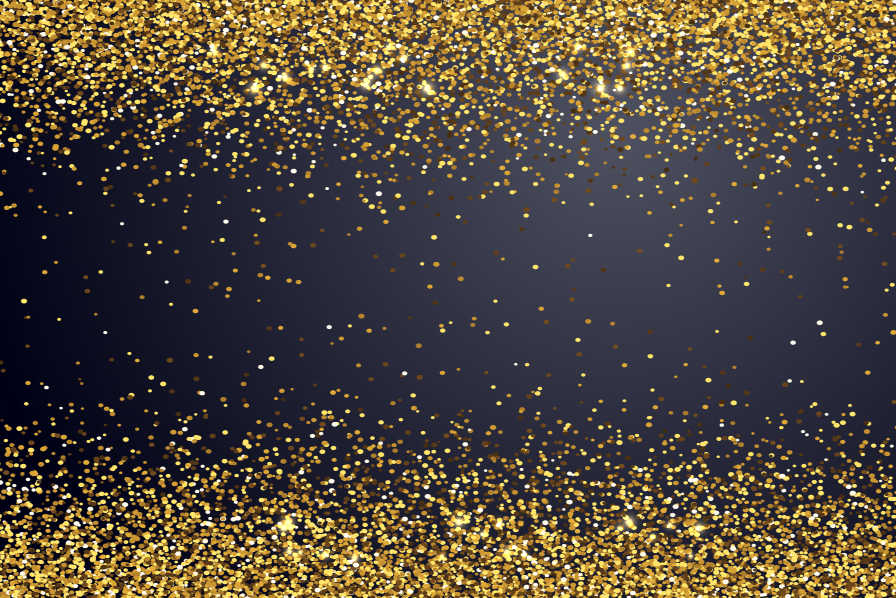
Write a Shadertoy shader that draws this background.

```glsl
// Gold glitter drifting in from the top and bottom over a dark navy glow.

const vec3 NAVY   = vec3(0.00, 0.005, 0.08);
const vec3 SLATE  = vec3(0.31, 0.32, 0.38);
const vec3 BRONZE = vec3(0.46, 0.30, 0.12);
const vec3 GOLD   = vec3(0.90, 0.68, 0.22);
const vec3 LEMON  = vec3(1.00, 0.90, 0.42);
const vec3 WHITE  = vec3(1.00, 0.99, 0.93);

const int   LAYERS = 10;
const float CELL   = 0.014;  // grid size of one glitter layer
const float REACH  = 0.43;   // how far the glitter extends from an edge

float hash(vec2 p) {
    return fract(sin(dot(p, vec2(12.9898, 78.233))) * 43758.5453);
}

vec2 hash2(vec2 p) {
    return vec2(hash(p + 3.1), hash(p + 17.7));
}

// Soft light centred in the upper right
vec3 backdrop(vec2 p, float aspect) {
    float d = distance(p, vec2(0.69 * aspect, 0.78));
    return mix(SLATE, NAVY, clamp(d / 1.1, 0.0, 1.0));
}

// Chance that a grid cell at height y holds a flake
float density(float y) {
    float edge = min(y, 1.0 - y);
    return 0.82 * pow(clamp(1.0 - edge / REACH, 0.0, 1.0), 2.6);
}

vec3 flakeColor(float pick) {
    if (pick < 0.28) return mix(BRONZE * 0.6, BRONZE, pick / 0.28);
    if (pick < 0.68) return mix(BRONZE, GOLD, 0.5 + 0.5 * (pick - 0.28) / 0.4);
    return pick < 0.93 ? LEMON : WHITE;
}

// One layer of jittered flakes, taken from the four nearest cells
vec3 glitterLayer(vec3 color, vec2 p, float seed, float pixel) {
    vec2 grid = p / CELL + hash2(vec2(seed, 5.0));
    vec2 corner = floor(grid - 0.5);
    for (int i = 0; i < 4; i++) {
        vec2 cell = corner + vec2(i % 2, i / 2);
        vec2 id = cell + seed * vec2(37.3, 61.7);
        float y = p.y + (cell.y + 0.5 - grid.y) * CELL;
        if (hash(id) > density(y)) continue;

        vec2 offset = (grid - cell - hash2(id)) * CELL;
        float radius = mix(0.0023, 0.0046, hash(id + 8.3));
        float d = length(offset * vec2(0.87, 1.13));
        float soft = 0.7 * pixel;
        float cover = 1.0 - smoothstep(radius - soft, radius + soft, d);
        color = mix(color, flakeColor(hash(id + 29.1)), cover);
    }
    return color;
}

// Bright core with a wider halo
float glint(vec2 offset, float size) {
    float d2 = dot(offset, offset) / (size * size);
    return exp(-9.0 * d2) + 0.45 * exp(-1.6 * d2);
}

// Row of glint clusters: one main light and smaller ones around it
float glintRow(vec2 p, vec2 start, float spacing, float rise, float seed) {
    float light = 0.0;
    for (int c = 0; c < 3; c++) {
        vec2 center = start + vec2(float(c) * spacing, 0.0);
        light += glint(p - center, 0.016);
        for (int k = 0; k < 5; k++) {
            vec2 id = vec2(float(c) + seed, float(k));
            vec2 spread = hash2(id) * vec2(0.24, rise) - vec2(0.12, 0.0);
            light += glint(p - center - spread, mix(0.008, 0.015, hash(id)));
        }
    }
    return light;
}

void mainImage(out vec4 fragColor, in vec2 fragCoord) {
    float pixel = 1.0 / iResolution.y;
    float aspect = iResolution.x * pixel;
    vec2 p = fragCoord * pixel;

    vec3 color = backdrop(p, aspect);
    for (int i = 0; i < LAYERS; i++) {
        color = glitterLayer(color, p, float(i) + 1.0, pixel);
    }

    // Upper lights spread upwards, lower lights spread downwards
    float light = glintRow(p, vec2(0.284 * aspect, 0.852), 0.193 * aspect, 0.07, 2.0)
                + glintRow(p, vec2(0.322 * aspect, 0.127), 0.190 * aspect, -0.07, 11.0);
    color += light * vec3(0.95, 0.82, 0.45);

    fragColor = vec4(min(color, 1.0), 1.0);
}
```
